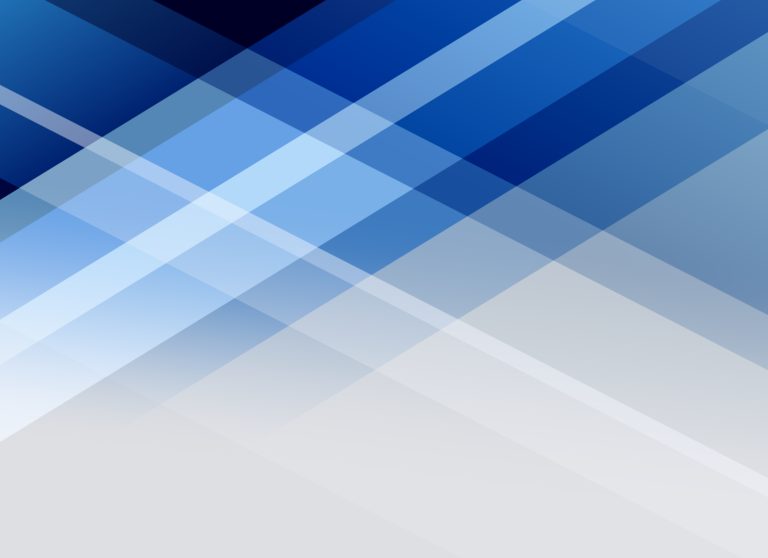
Give the GLSL for this background, as a Shadertoy shader.

```glsl
// Crossing translucent diagonal bands, deep blue at the top fading to pale grey below.

// Antialiased step, one pixel soft on each side
float edge(float at, float x) {
    float soft = 1.0 / iResolution.y;
    return smoothstep(-soft, soft, x - at);
}

void mainImage(out vec4 fragColor, in vec2 fragCoord) {
    // Canvas units: height is 1, y measured down from the top
    vec2 p = fragCoord / iResolution.xy * vec2(1.376, 1.0);
    float down = 1.0 - p.y;
    float rise = down + 0.613 * p.x;   // constant along rising edges
    float fall = down - 0.512 * p.x;   // constant along falling edges

    // Rising strips: deep colour beyond the panels, pale colour beneath them
    float starts[8] = float[8](-1.0, 0.358, 0.435, 0.573, 0.654, 0.792, 0.901, 1.075);
    vec3 deep[8] = vec3[8](
        vec3(0.00, 0.00, 0.15), vec3(0.04, 0.19, 0.50),
        vec3(0.00, 0.25, 0.63), vec3(0.40, 0.62, 0.85),
        vec3(0.06, 0.34, 0.69), vec3(0.00, 0.20, 0.54),
        vec3(0.25, 0.46, 0.68), vec3(0.45, 0.60, 0.74));
    vec3 pale[8] = vec3[8](
        vec3(0.05, 0.26, 0.55), vec3(0.33, 0.53, 0.71),
        vec3(0.40, 0.63, 0.90), vec3(0.70, 0.85, 0.98),
        vec3(0.48, 0.69, 0.91), vec3(0.24, 0.48, 0.75),
        vec3(0.55, 0.66, 0.78), vec3(0.74, 0.78, 0.82));

    vec3 deepColor = deep[0];
    vec3 paleColor = pale[0];
    for (int i = 1; i < 8; i++) {
        float cover = edge(starts[i], rise);
        deepColor = mix(deepColor, deep[i], cover);
        paleColor = mix(paleColor, pale[i], cover);
    }
    float corner = 1.0 - edge(0.358, rise);

    // Shading along the strips and across the dark corner
    deepColor += (1.0 - corner) * vec3(0.25, 0.32, 0.25) * clamp(-0.35 - fall, -0.25, 0.4);
    paleColor -= corner * vec3(0.35, 0.85, 0.75) * (rise - 0.21);

    // Two stacked falling panels reveal the pale colours
    float panels = 0.52 * edge(-0.14, fall) + 0.48 * edge(-0.041, fall);
    vec3 color = mix(deepColor, paleColor, panels);
    color = mix(color, vec3(0.70, 0.76, 0.82), 0.09 * (1.0 - edge(-0.48, fall)));
    color = mix(color, vec3(0.00, 0.00, 0.20), 0.85 * corner * edge(0.319, fall));

    // Fade to a cool white on the left strips, to grey elsewhere
    vec3 haze = mix(vec3(0.94, 0.96, 0.99), vec3(0.88, 0.885, 0.90), edge(0.792, rise));
    float fade = smoothstep(0.30, 0.78, down - 0.12 * p.x);
    color = mix(color, haze, fade * (1.0 - corner));

    // Bright falling ribbon, the softer panel below it, and a faint last fold
    float ribbon = edge(0.152, fall) - edge(0.187, fall);
    float veil = edge(0.187, fall) - edge(0.319, fall);
    color = mix(color, vec3(0.96, 0.97, 1.0), 0.46 * ribbon);
    color = mix(color, vec3(0.96, 0.96, 0.98), 0.24 * veil * (1.0 - corner));
    color -= 0.012 * edge(0.577, fall);

    fragColor = vec4(clamp(color, 0.0, 1.0), 1.0);
}
```
